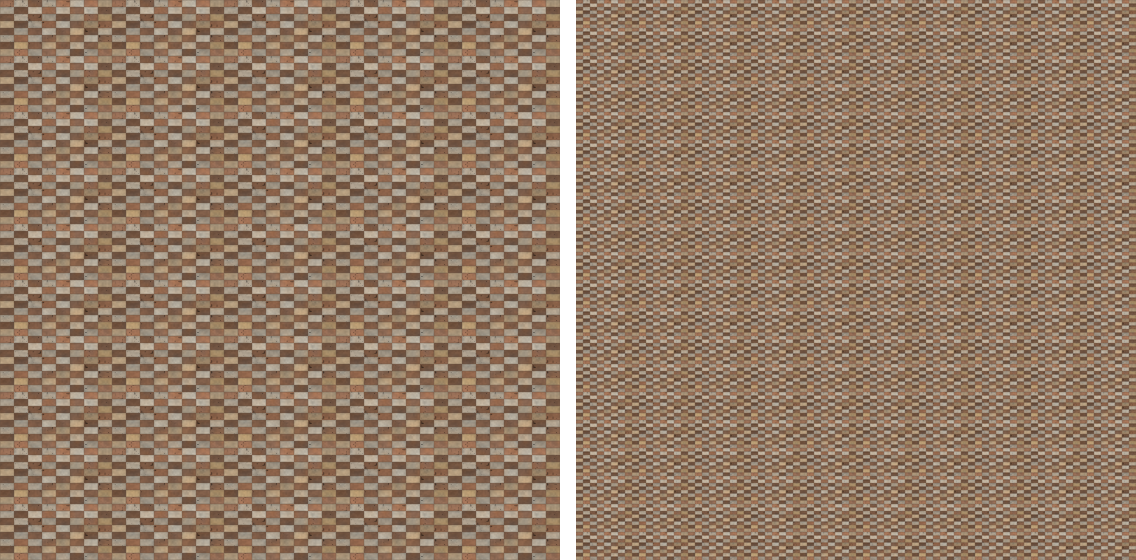
Left, the tile; right, the same tile 2 across and 2 down.
Write a Shadertoy shader that draws this texture.

```glsl
// Checkerboard of small stacked bricks, pale stone alternating with brown clay, worn and mottled.
#define GRID vec2(40.0, 80.0)   // bricks across and down the canvas
#define BLOCK 8.0               // bricks per side of the repeating block
#define JOINT 0.0006            // half width of the joints, in canvas units
#define JOINT_DEPTH 0.5         // strength of the joints
#define MOTTLE 0.20             // strength of the stains inside bricks
#define TONE_SPREAD 0.11        // brightness difference between bricks
#define PITTING 0.45            // darkness of the small pits
#define SAMPLES 3               // antialiasing samples per axis
#define SEED 17.0

const vec3 GREY_STONE = vec3(0.68, 0.635, 0.57);
const vec3 TAN_STONE = vec3(0.66, 0.575, 0.465);
const vec3 OCHRE_STONE = vec3(0.67, 0.56, 0.40);
const vec3 UMBER_CLAY = vec3(0.465, 0.345, 0.268);
const vec3 RUST_CLAY = vec3(0.585, 0.415, 0.315);
const vec3 JOINT_COLOR = vec3(0.40, 0.33, 0.27);

float hash(vec2 p) {
    vec3 q = fract(vec3(p.xyx + SEED) * 0.1031);
    q += dot(q, q.yzx + 33.33);
    return fract((q.x + q.y) * q.z);
}

// Value noise that wraps after a whole number of cells
float wrapNoise(vec2 p, vec2 period) {
    vec2 i = floor(p), f = fract(p);
    f = f * f * (3.0 - 2.0 * f);
    vec2 a = mod(i, period), b = mod(i + 1.0, period);
    return mix(mix(hash(a), hash(vec2(b.x, a.y)), f.x),
               mix(hash(vec2(a.x, b.y)), hash(b), f.x), f.y);
}

// Noise over the repeating block, with a given number of cells per brick
float blockNoise(vec2 p, vec2 cells) {
    return wrapNoise(p * cells, BLOCK * cells);
}

// Base colour of one brick, chosen by its place in the block
vec3 brickColor(vec2 id, bool pale) {
    float pick = hash(id + 41.0);
    float tone = 1.0 + TONE_SPREAD * (hash(id + 83.0) - 0.5) * 2.0;
    vec3 clay = mix(UMBER_CLAY, RUST_CLAY, smoothstep(0.1, 0.9, pick));
    float greyColumn = 0.2 * step(abs(id.x - 1.5), 1.0);
    float grey = 1.0 - smoothstep(0.3, 0.55, pick - greyColumn);
    vec3 stone = mix(TAN_STONE, GREY_STONE, grey);
    stone = mix(stone, OCHRE_STONE, 0.7 * step(0.86, pick));
    return tone * (pale ? stone : clay);
}

vec3 wall(vec2 uv) {
    vec2 p = uv * GRID;
    vec2 cell = floor(p), f = fract(p);
    vec2 id = mod(cell, BLOCK), q = mod(p, BLOCK);
    bool pale = mod(cell.x + cell.y, 2.0) < 0.5;
    vec3 color = brickColor(id, pale);

    // Stains, grain and a slight tilt of light across each brick
    float stain = blockNoise(q, vec2(3.0, 2.0)) - 0.5;
    float grain = blockNoise(q, vec2(9.0, 5.0)) - 0.5;
    float tilt = dot(f - 0.5, vec2(hash(id + 7.0) - 0.5, -0.5));
    color *= 1.0 + MOTTLE * (0.6 * stain + 0.5 * grain + 0.4 * tilt);
    float warmth = blockNoise(q, vec2(2.0, 1.0)) - 0.5;
    color += warmth * vec3(0.045, 0.0, -0.035);

    // Small dark pits on a few bricks
    float worn = step(0.65, hash(id + 129.0));
    float pit = smoothstep(0.8, 0.95, blockNoise(q, vec2(8.0, 4.0)));
    color *= 1.0 - PITTING * worn * pit;

    // Thin uneven joints with soft shoulders
    vec2 toEdge = (0.5 - abs(f - 0.5)) / GRID;
    float edge = min(toEdge.x, toEdge.y);
    float width = JOINT * (0.7 + 0.6 * blockNoise(q, vec2(4.0, 2.0)));
    float joint = 1.0 - smoothstep(0.5 * width, 1.8 * width, edge);
    return mix(color, JOINT_COLOR, JOINT_DEPTH * joint);
}

void mainImage(out vec4 fragColor, in vec2 fragCoord) {
    vec3 sum = vec3(0.0);
    for (int y = 0; y < SAMPLES; y++) {
        for (int x = 0; x < SAMPLES; x++) {
            vec2 offset = (vec2(x, y) + 0.5) / float(SAMPLES) - 0.5;
            sum += wall(fract((fragCoord + offset) / iResolution.xy));
        }
    }
    fragColor = vec4(sum / float(SAMPLES * SAMPLES), 1.0);
}
```
